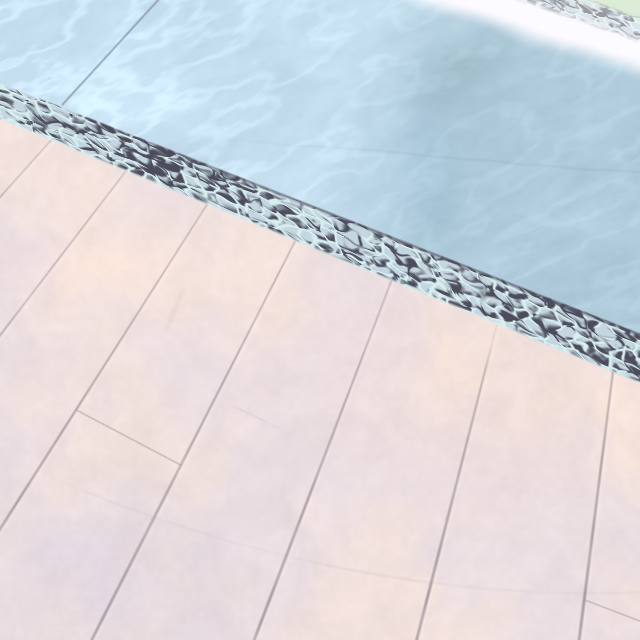
Reproduce this texture procedurally as a WebGL 2 fragment shader.

```glsl
#version 300 es
precision highp float;
uniform vec2 u_resolution;
out vec4 outColor;

const vec3 INK = vec3(0.30, 0.30, 0.36);
const vec3 SEAM = vec3(0.63, 0.58, 0.60);
const vec3 MINT = vec3(0.85, 0.94, 0.94);

vec2 hash2(vec2 p) {
  vec3 q = fract(p.xyx * vec3(0.1031, 0.1030, 0.0973));
  q += dot(q, q.yzx + 33.33);
  return fract((q.xx + q.yz) * q.zy);
}

float noise(vec2 p) {
  vec2 i = floor(p), f = fract(p);
  f = f * f * (3.0 - 2.0 * f);
  float low = mix(hash2(i).x, hash2(i + vec2(1, 0)).x, f.x);
  float high = mix(hash2(i + vec2(0, 1)).x, hash2(i + vec2(1, 1)).x, f.x);
  return mix(low, high, f.y);
}

float fbm(vec2 p) {
  float sum = 0.0, amp = 0.5;
  for (int i = 0; i < 4; i++) {
    sum += amp * noise(p);
    p = mat2(1.6, 1.2, -1.2, 1.6) * p + 7.3;
    amp *= 0.5;
  }
  return sum / 0.9375;
}

float stroke(float d, float halfWidth, float soft) {
  return 1.0 - smoothstep(halfWidth - soft, halfWidth + soft, abs(d));
}

float segment(vec2 p, vec2 a, vec2 b) {
  vec2 ab = b - a;
  return length(p - a - ab * clamp(dot(p - a, ab) / dot(ab, ab), 0.0, 1.0));
}

float glow(vec2 p, vec2 centre, vec2 size) {
  vec2 d = (p - centre) / size;
  return exp(-dot(d, d));
}

// Cellular stones: pale joints, shaded bodies
vec3 pebbles(vec2 p, float darkness) {
  p += 0.7 * vec2(noise(p * 1.1), noise(p * 1.1 + 19.0));
  float near = 9.0, next = 9.0;
  vec2 offset = vec2(0), id = vec2(0);
  for (int y = -1; y <= 1; y++)
    for (int x = -1; x <= 1; x++) {
      vec2 cell = floor(p) + vec2(x, y);
      vec2 d = p - cell - 0.15 - 0.7 * hash2(cell);
      float r = length(d);
      if (r < near) { next = near; near = r; offset = d; id = hash2(cell + 41.0); }
      else next = min(next, r);
    }
  float body = smoothstep(0.03, 0.34, next - near);
  float shade = 0.58 + 0.8 * offset.y - 0.4 * offset.x + 0.6 * (id.x - 0.5) - darkness;
  shade += 0.9 * (noise(p * 2.6) - 0.5);
  vec3 stone = mix(INK, vec3(0.77, 0.84, 0.88), smoothstep(0.12, 0.78, shade));
  float gap = smoothstep(0.5, 0.8, noise(p * 1.7 + 5.0) + 0.6 * darkness);
  return mix(mix(MINT, INK, gap), stone, body);
}

// Pale blue slate with haze and a sunlit corner
vec3 slate(vec2 p, float px) {
  float cloud = fbm(p * vec2(4.0, 7.0) + fbm(p * 4.0));
  vec2 slant = mat2(0.9, -0.4, 0.4, 0.9) * p;
  float wrinkle = fbm(slant * vec2(18.0, 42.0) + 2.0 * cloud);
  float shadow = smoothstep(0.42, 0.82, p.x - 0.45 * (p.y - 0.75) + 0.12 * (cloud - 0.5));
  vec3 col = mix(vec3(0.795, 0.895, 0.96), vec3(0.695, 0.805, 0.865), shadow);
  col += 0.07 * (cloud - 0.5) + 0.06 * (wrinkle - 0.5);
  col += 0.022 * (fbm(p * vec2(85.0, 110.0)) - 0.5);

  // Folds are strongest toward the upper left
  float fold = 1.0 - abs(2.0 * fbm(slant * vec2(9.0, 24.0) + 31.0) - 1.0);
  col += (0.06 - 0.035 * smoothstep(0.1, 0.7, p.x)) * (smoothstep(0.8, 1.0, fold) - 0.4);
  col -= vec3(0.07, 0.07, 0.08) * glow(p, vec2(0.71, 0.89), vec2(0.08, 0.07));
  col -= vec3(0.06, 0.05, 0.04) * glow(p, vec2(0.67, 0.74), vec2(0.05, 0.12));
  col += 0.04 * glow(p, vec2(0.18, 0.83), vec2(0.13, 0.05));
  float bend = 0.785 - 0.08 * (p.x - 0.31) + 0.004 * (noise(p * 22.0) - 0.5);
  col -= 0.045 * stroke(p.y - bend, 0.001, px + 0.002) * smoothstep(0.25, 0.6, p.x);
  float joint = segment(p, vec2(0.098, 0.837), vec2(0.26, 1.014));
  col = mix(col, vec3(0.51, 0.56, 0.61), 0.85 * stroke(joint, 0.0013, px + 0.0005));

  float sun = p.y - 1.0 + 0.31 * (p.x - 0.66) + 0.03 * (cloud - 0.5);
  col = mix(col, vec3(0.99, 0.985, 1.0), smoothstep(-0.022, 0.018, sun));
  float rim = p.y - 1.0 + 0.34 * (p.x - 0.81);
  vec3 farStones = mix(pebbles(vec2(p.x * 46.0, rim * 100.0), 0.0), vec3(0.97), 0.45);
  col = mix(col, farStones, smoothstep(-0.006, 0.010, rim));
  return mix(col, vec3(0.86, 0.93, 0.84), smoothstep(0.030, 0.042, rim));
}

// Boards fan out in perspective; "board" counts the seams across
vec3 planks(vec2 p, float px) {
  float width = 0.2539 - 0.128 * p.y;
  float board = (p.x - 0.1432 - 0.51 * p.y) / width;
  float seam = floor(board + 0.5);
  float lean = 0.51 - 0.128 * seam;
  float seamDist = (board - seam) * width / sqrt(1.0 + lean * lean);

  float cloud = fbm(p * 7.0 + 3.0);
  float grain = fbm(p * 24.0 + 4.0 * cloud);
  vec3 col = mix(vec3(0.922, 0.87, 0.885), vec3(0.955, 0.89, 0.868), smoothstep(0.3, 0.72, cloud));
  col += 0.045 * (grain - 0.5) + 0.025 * (fbm(p * 95.0) - 0.5);
  col += vec3(0.02, 0.005, -0.025) * glow(p, vec2(0.82, 0.39), vec2(0.25, 0.13));
  col += vec3(0.03, 0.01, -0.01) * glow(p, vec2(0.15, 0.58), vec2(0.10, 0.04));
  col -= vec3(0.025, 0.018, 0.0) * glow(p, vec2(0.15, 0.08), vec2(0.3, 0.2));
  col -= 0.05 * stroke(segment(p, vec2(0.262, 0.49), vec2(0.285, 0.545)), 0.002, 0.007);

  // Stain and board ends
  float arc = p.y - 0.073 - 0.25 * (p.x - 0.93) * (p.x - 0.93);
  col -= vec3(0.06, 0.055, 0.04) * stroke(arc, 0.001, 0.004) * smoothstep(0.05, 0.2, p.x) * cloud * 1.5;
  float butt = segment(p, vec2(0.12, 0.359), vec2(0.283, 0.273));
  float faintButt = segment(p, vec2(0.338, 0.378), vec2(0.508, 0.297));
  float cornerButt = segment(p, vec2(0.915, 0.062), vec2(1.02, 0.022));
  float soft = px + 0.0004;
  col = mix(col, SEAM, 0.65 * stroke(min(butt, cornerButt), 0.0009, soft));
  col = mix(col, SEAM, 0.2 * smoothstep(0.35, 0.7, grain) * stroke(faintButt, 0.001, soft + 0.001));

  // Long seams, thinner with distance; the one right of centre fades out early
  float seamHalf = mix(0.0023, 0.0010, smoothstep(0.0, 0.75, p.y));
  float strength = mix(0.88, 0.66, smoothstep(0.1, 0.7, p.y)) * (0.85 + 0.3 * (noise(p * 30.0) - 0.5));
  strength *= 1.0 - 0.7 * stroke(seam - 2.0, 0.5, 0.1) * smoothstep(0.42, 0.47, p.y);
  col += 0.02 * stroke(seamDist - 0.005, 0.001, 0.003);
  return mix(col, SEAM, strength * stroke(seamDist, seamHalf, soft));
}

void main() {
  vec2 p = gl_FragCoord.xy / u_resolution;
  float px = 1.0 / min(u_resolution.x, u_resolution.y);
  float upper = 0.870 - 0.391 * p.x;
  float lower = 0.814 - 0.413 * p.x;
  float across = (p.y - lower) / (upper - lower);

  // Pebble border between boards and slate
  float along = dot(p, vec2(0.927, -0.375));
  float darkness = 0.24 * glow(p, vec2(0.26, 0.74), vec2(0.09)) + 0.14 * smoothstep(0.5, 0.9, p.x) - 0.04;
  vec3 border = pebbles(vec2(along * 38.0 + across * 1.8, across * 5.2), darkness);
  border = mix(border, INK, 0.65 * smoothstep(0.90, 0.98, across) * smoothstep(0.0, 0.5, p.x));
  border = mix(border, MINT, 0.8 - 0.8 * smoothstep(0.0, 0.08, across));

  float edge = px + 0.0005;
  vec3 col = mix(planks(p, px), border, smoothstep(-edge, edge, p.y - lower));
  col = mix(col, slate(p, px), smoothstep(-edge, edge, p.y - upper));
  outColor = vec4(clamp(col, 0.0, 1.0), 1.0);
}
```
